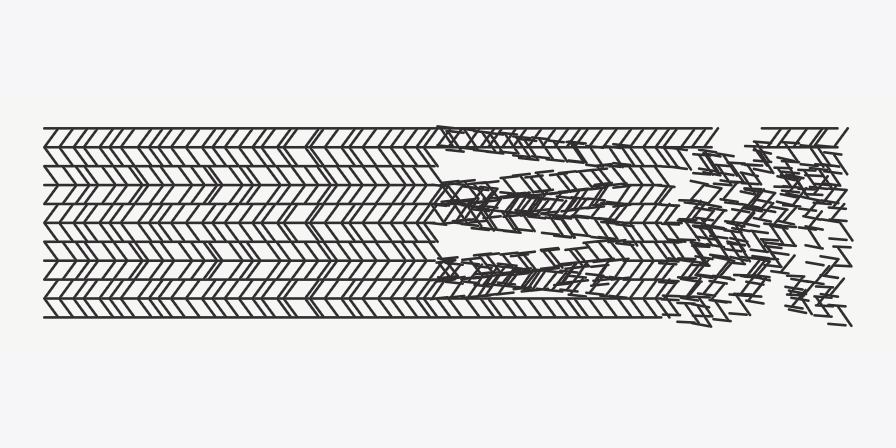
A WebGL 1 fragment shader for this pattern:

```glsl
precision highp float;
// Herringbone band of ink strokes that fans out, then shatters toward the right.
uniform vec2 u_resolution;

// Lengths are in canvas heights; the canvas is 2 wide and 1 high.
const vec2 BAND_CORNER = vec2(0.099, 0.7135);
const vec2 TILE = vec2(0.0281, 0.0422);
const float COLUMNS = 63.0;
const float ROWS = 10.0;
const float LEAN = 0.031;
const float HALF_STROKE = 0.0029;
const float FAN_START = 0.965;
const float FAN_END = 1.38;
const float SHATTER_START = 1.455;
const vec3 PAPER = vec3(0.965, 0.965, 0.973);
const vec3 BAND_PAPER = vec3(0.966, 0.965, 0.962);
const vec3 INK = vec3(0.19, 0.18, 0.185);

float hash(vec2 p) {
  return fract(sin(dot(p, vec2(127.1, 311.7))) * 43758.5453);
}

vec2 signedHash(vec2 p) {
  return 2.0 * vec2(hash(p), hash(p + 37.3)) - 1.0;
}

float segmentDistance(vec2 p, vec2 a, vec2 b) {
  vec2 along = b - a;
  float t = clamp(dot(p - a, along) / dot(along, along), 0.0, 1.0);
  return length(p - a - along * t);
}

bool insideEllipse(vec2 p, vec2 center, vec2 radius) {
  vec2 q = (p - center) / radius;
  return dot(q, q) < 1.0;
}

// Empty pockets in the shattered end
bool isHole(vec2 p) {
  return insideEllipse(p, vec2(1.535, 0.59), vec2(0.055, 0.032))
      || insideEllipse(p, vec2(1.78, 0.44), vec2(0.055, 0.05))
      || insideEllipse(p, vec2(1.71, 0.30), vec2(0.07, 0.055))
      || insideEllipse(p, vec2(1.645, 0.695), vec2(0.06, 0.03));
}

// Draws tiles toward a dense knot
vec2 pull(vec2 p, vec2 center) {
  vec2 d = center - p;
  return 0.55 * d * exp(-dot(d, d) / 0.0024);
}

// Returns the tile offset in xy and its tilt in z
vec3 displacement(vec2 p, vec2 id) {
  vec2 jitter = signedHash(id + 5.0);
  vec3 moved = vec3(0.0);
  bool innerRow = id.y > 0.5 && id.y < ROWS - 1.5;
  if (innerRow && p.x > FAN_START && p.x < FAN_END) {
    float side = 1.0 - 2.0 * mod(floor(id.y * 0.5), 2.0);
    float slope = -0.11 * side;
    moved = vec3(jitter * vec2(0.016, 0.006), slope);
    moved.y += slope * (p.x - FAN_END);
  }
  if (id.y > 0.5 && p.x > SHATTER_START) {
    float strength = smoothstep(SHATTER_START - 0.06, 1.58, p.x);
    moved = vec3(jitter * vec2(0.024, 0.016), -0.13 + 0.1 * jitter.x) * strength;
    moved.xy += pull(p, vec2(1.575, 0.65)) + pull(p, vec2(1.705, 0.45));
    moved.xy += pull(p, vec2(1.766, 0.36)) + pull(p, vec2(1.766, 0.61));
  }
  return moved;
}

vec2 tilted(vec2 local, float tilt) {
  return local + vec2(0.0, tilt * local.x);
}

// One tile: two rails and a leaning stroke
float tileDistance(vec2 p, vec2 id) {
  vec2 corner = BAND_CORNER + vec2(id.x, -id.y) * TILE;
  if (isHole(corner + vec2(0.5, -0.5) * TILE)) return 1.0;
  vec3 moved = displacement(corner, id);
  vec2 q = p - corner - moved.xy;
  float tilt = moved.z;
  float pairParity = mod(floor(id.y * 0.5), 2.0);
  float rail = TILE.x * (abs(tilt) > 0.001 ? 1.35 : 1.0);
  float d = segmentDistance(q, vec2(0.0), tilted(vec2(rail, 0.0), tilt));
  d = min(d, segmentDistance(q, vec2(0.0, -TILE.y), tilted(vec2(rail, -TILE.y), tilt)));

  // Neighboring row pairs mirror each other's lean
  float leansForward = mod(id.y + pairParity, 2.0) < 0.5 ? 1.0 : 0.0;
  float start = id.x < 0.5 ? 0.0 : 0.75 * TILE.x * hash(vec2(id.x, pairParity));
  vec2 top = vec2(start + LEAN * leansForward, 0.0);
  vec2 bottom = vec2(start + LEAN * (1.0 - leansForward), -TILE.y);
  return min(d, segmentDistance(q, tilted(top, tilt), tilted(bottom, tilt)));
}

// Nearest ink among the tiles that can reach this point
float patternDistance(vec2 p) {
  vec2 home = floor((p - BAND_CORNER) * vec2(1.0, -1.0) / TILE);
  float d = 1.0;
  for (int j = -2; j <= 2; j++) {
    for (int i = -4; i <= 3; i++) {
      vec2 id = home + vec2(float(i), float(j));
      bool inside = id.x >= 0.0 && id.x < COLUMNS && id.y >= 0.0 && id.y < ROWS;
      if (inside) d = min(d, tileDistance(p, id));
    }
  }
  return d;
}

void main() {
  vec2 p = gl_FragCoord.xy / u_resolution * vec2(2.0, 1.0);
  float pixel = 1.0 / u_resolution.y;
  float band = 1.0 - smoothstep(0.285, 0.295, abs(p.y - 0.5));
  vec3 color = mix(PAPER, BAND_PAPER, band);
  float ink = clamp(0.5 + (HALF_STROKE - patternDistance(p)) / pixel, 0.0, 1.0);
  gl_FragColor = vec4(mix(color, INK, ink), 1.0);
}
```
